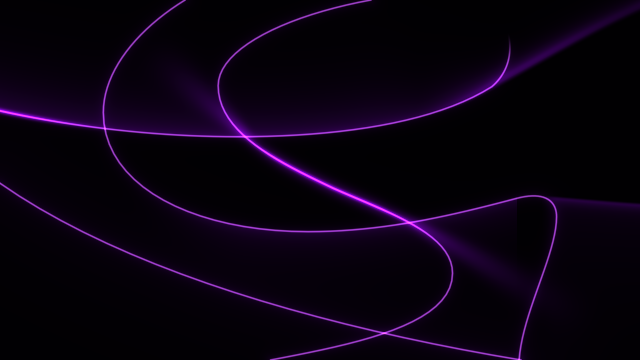
Reproduce this background procedurally as a Shadertoy shader.

```glsl
// Thin violet threads sweeping over black, with soft veils of light beside them.
// Threads are cubic Bezier curves measured by short segments; veils fade with the
// height above or below a curve, and beams are cones of Gaussian light.

const vec3 BACKGROUND = vec3(0.004, 0.0, 0.009);
const vec3 THREAD_COLOR = vec3(0.56, 0.25, 0.68);
const vec3 GLOW_COLOR = vec3(0.60, 0.02, 0.98);
const float THREAD_WIDTH = 0.0017;
const float HALO_WIDTH = 0.011;
const float HALO_LEVEL = 0.11;
const float UPPER_VEIL = 0.21;
const float LOWER_VEIL = 0.12;
const float BEAM_LEVEL = 0.32;
const float CORE_LEVEL = 0.72;
const int SEGMENTS = 20;
const float OUTSIDE = -9.0;

// Returns distance to a cubic curve, and height above it (OUTSIDE its x span)
vec2 trace(vec2 p, vec2 a, vec2 b, vec2 c, vec2 d) {
    float dist = 9.0, lift = OUTSIDE;
    vec2 start = a;
    for (int i = 1; i <= SEGMENTS; i++) {
        float t = float(i) / float(SEGMENTS);
        vec2 bc = mix(b, c, t);
        vec2 end = mix(mix(mix(a, b, t), bc, t), mix(bc, mix(c, d, t), t), t);
        vec2 rel = p - start, seg = end - start;
        float along = clamp(dot(rel, seg) / dot(seg, seg), 0.0, 1.0);
        dist = min(dist, length(rel - seg * along));
        if (rel.x * (p.x - end.x) <= 0.0 && seg.x != 0.0)
            lift = rel.y - seg.y * rel.x / seg.x;
        start = end;
    }
    return vec2(dist, lift);
}

// Joins two curve pieces
vec2 join(vec2 a, vec2 b) { return vec2(min(a.x, b.x), max(a.y, b.y)); }

float gauss(float d, float width) { return exp(-d * d / (width * width)); }

// One-sided light that starts at a curve and fades away from it
float veil(float lift, float depth, float softness) {
    return smoothstep(-softness, softness, lift) * exp(-max(lift, 0.0) / depth);
}

// Light that widens and dims from one point to another
float beam(vec2 p, vec2 from, vec2 to, float narrow, float wide) {
    vec2 axis = to - from, rel = p - from;
    float t = dot(rel, axis) / dot(axis, axis);
    float side = length(rel - axis * t);
    float fade = smoothstep(-0.12, 0.12, t) * pow(clamp(1.0 - t, 0.0, 1.0), 1.4);
    return fade * gauss(side, mix(narrow, wide, clamp(t, 0.0, 1.0)));
}

// Sharp line with a faint halo
vec3 thread(float d, float px) {
    float line = 1.0 - smoothstep(max(THREAD_WIDTH - px, 0.0), THREAD_WIDTH + px, d);
    return THREAD_COLOR * line + GLOW_COLOR * HALO_LEVEL * exp(-d / HALO_WIDTH);
}

void mainImage(out vec4 fragColor, in vec2 fragCoord) {
    vec2 p = fragCoord / iResolution.y;
    float px = 1.0 / iResolution.y;

    // Outer loop: left bend, long floor, right hook
    vec2 bend = trace(p, vec2(0.514, 1.0), vec2(0.382, 0.919), vec2(0.287, 0.803), vec2(0.287, 0.6875));
    vec2 bowl = trace(p, vec2(0.287, 0.6875), vec2(0.287, 0.479), vec2(0.544, 0.3565), vec2(0.856, 0.3565));
    vec2 rise = trace(p, vec2(0.856, 0.3565), vec2(1.065, 0.3565), vec2(1.25, 0.4), vec2(1.435, 0.449));
    vec2 hook = trace(p, vec2(1.435, 0.449), vec2(1.516, 0.47), vec2(1.546, 0.44), vec2(1.546, 0.398));
    vec2 drop = trace(p, vec2(1.546, 0.398), vec2(1.546, 0.294), vec2(1.451, 0.132), vec2(1.442, 0.0));
    vec2 ground = join(bowl, rise);

    // Inner S curve
    vec2 crown = trace(p, vec2(1.03, 1.0), vec2(0.799, 0.958), vec2(0.606, 0.866), vec2(0.606, 0.762));
    vec2 spine = join(
        trace(p, vec2(0.606, 0.762), vec2(0.606, 0.63), vec2(0.775, 0.549), vec2(0.926, 0.477)),
        trace(p, vec2(0.926, 0.477), vec2(1.076, 0.41), vec2(1.257, 0.352), vec2(1.257, 0.241)));
    vec2 tail = trace(p, vec2(1.257, 0.241), vec2(1.257, 0.097), vec2(0.984, 0.044), vec2(0.752, 0.0));

    // Wide arc, its upturned tip, and the ray leaving it
    vec2 arc = join(
        trace(p, vec2(0.0, 0.692), vec2(0.208, 0.646), vec2(0.44, 0.62), vec2(0.66, 0.62)),
        trace(p, vec2(0.66, 0.62), vec2(0.9375, 0.62), vec2(1.204, 0.657), vec2(1.366, 0.759)));
    vec2 tip = trace(p, vec2(1.366, 0.759), vec2(1.405, 0.792), vec2(1.426, 0.843), vec2(1.412, 0.907));
    vec2 ray = trace(p, vec2(1.366, 0.759), vec2(1.505, 0.833), vec2(1.644, 0.919), vec2(1.79, 0.983));

    // Lower diagonal and the short ray at the right
    vec2 slope = trace(p, vec2(0.0, 0.491), vec2(0.347, 0.248), vec2(0.903, 0.09), vec2(1.447, 0.0));
    vec2 shelf = trace(p, vec2(1.505, 0.454), vec2(1.6, 0.447), vec2(1.69, 0.438), vec2(1.79, 0.432));

    // Veil over the arc, tightening into the right ray
    float right = smoothstep(1.0, 1.45, p.x);
    float level = UPPER_VEIL * (1.0 - 0.6 * right)
        + 0.5 * smoothstep(1.15, 1.42, p.x) * (1.0 - 0.6 * smoothstep(1.4, 1.78, p.x));
    float light = level * veil(join(arc, ray).y, mix(0.075, 0.022, right), mix(0.003, 0.016, right));
    light += CORE_LEVEL * gauss(arc.x, 0.007) * (1.0 - smoothstep(0.0, 0.36, p.x));

    // Veils under the outer loop, the shelf and the diagonal
    light += LOWER_VEIL * veil(-ground.y, 0.065, 0.004) * smoothstep(0.3, 0.7, p.x) * step(OUTSIDE + 1.0, ground.y);
    float underShelf = 0.26 * veil(-shelf.y, 0.013, 0.006) + 0.06 * veil(-shelf.y, 0.16, 0.006);
    light += underShelf * step(OUTSIDE + 1.0, shelf.y) * smoothstep(1.5, 1.55, p.x);
    light += 0.035 * exp(-slope.x / 0.12);

    // Bright spine and the beams spreading from both of its ends
    float middle = smoothstep(0.62, 0.78, p.x) * (1.0 - smoothstep(1.04, 1.22, p.x));
    light += middle * (CORE_LEVEL * gauss(spine.x, 0.0065) + 0.2 * gauss(spine.x, 0.02));
    light += BEAM_LEVEL * beam(p, vec2(0.694, 0.616), vec2(0.38, 0.89), 0.014, 0.07);
    light += BEAM_LEVEL * beam(p, vec2(1.134, 0.389), vec2(1.66, 0.09), 0.014, 0.065);

    // Threads add up, so crossings shine
    vec3 color = BACKGROUND + GLOW_COLOR * light;
    float outer = min(min(bend.x, ground.x), min(hook.x, drop.x));
    color += thread(outer, px) + thread(min(crown.x, min(spine.x, tail.x)), px) + thread(slope.x, px);
    color += thread(min(arc.x, tip.x), px) * (1.0 - smoothstep(0.82, 0.91, p.y));
    fragColor = vec4(min(color, 1.0), 1.0);
}
```
